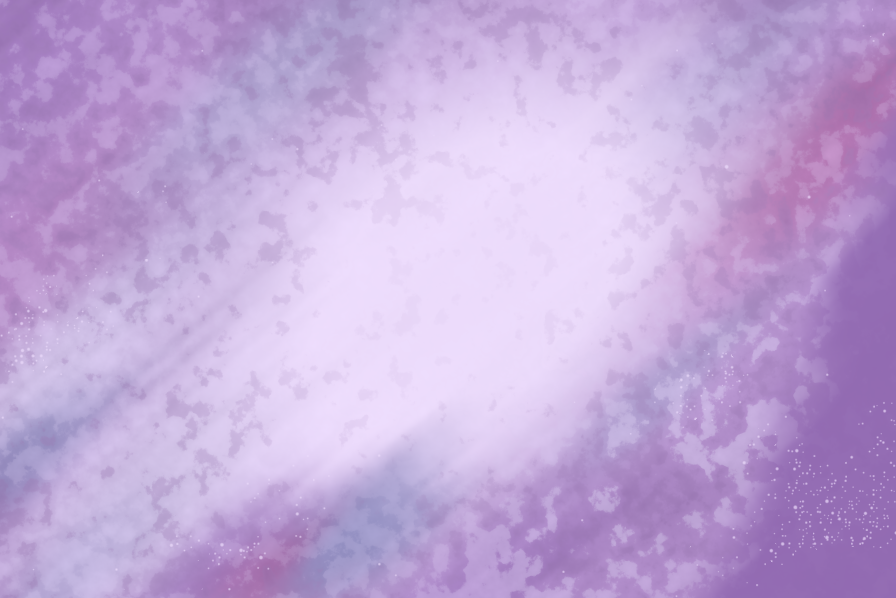
A WebGL 1 fragment shader for this background:

```glsl
precision highp float;
// Abstract lilac paint: soft diagonal brush dabs around a pale centre.
// Rotated glows with streaked ends are layered from back to front, then
// roughened by fractal noise, worn patches and clusters of white specks.

uniform vec2 u_resolution;

const vec2 STROKE = vec2(0.766, 0.643);   // brush direction
const vec3 LILAC = vec3(0.69, 0.55, 0.79);
const vec3 PURPLE = vec3(0.575, 0.42, 0.70);
const vec3 MAUVE = vec3(0.68, 0.48, 0.73);
const vec3 ROSE = vec3(0.67, 0.41, 0.65);
const vec3 SLATE = vec3(0.64, 0.61, 0.79);
const vec3 TEAL = vec3(0.53, 0.53, 0.73);
const vec3 MIST = vec3(0.81, 0.76, 0.90);
const vec3 PALE = vec3(0.925, 0.86, 0.985);

float hash(vec2 p) {
  vec3 q = fract(p.xyx * 0.1031);
  q += dot(q, q.yzx + 33.33);
  return fract((q.x + q.y) * q.z);
}

float noise(vec2 p) {
  vec2 i = floor(p), f = fract(p);
  f = f * f * (3.0 - 2.0 * f);
  return mix(mix(hash(i), hash(i + vec2(1.0, 0.0)), f.x),
             mix(hash(i + vec2(0.0, 1.0)), hash(i + 1.0), f.x), f.y);
}

float fbm(vec2 p) {
  float sum = 0.0, amp = 0.5;
  for (int i = 0; i < 5; i++) {
    sum += amp * noise(p);
    p = mat2(1.6, 1.2, -1.2, 1.6) * p + 7.3;
    amp *= 0.5;
  }
  return sum;
}

// Coordinates along and across the brush direction
vec2 brushSpace(vec2 p) {
  return vec2(dot(p, STROKE), dot(p, vec2(-STROKE.y, STROKE.x)));
}

// Soft ellipse aligned with the brush; radii run along and across it
float glow(vec2 p, vec2 centre, vec2 radii) {
  vec2 q = brushSpace(p - centre) / radii;
  return exp(-pow(dot(q, q), 1.4));
}

vec3 dab(vec3 base, vec2 p, vec2 centre, vec2 radii, vec3 colour, float amount) {
  return mix(base, colour, amount * glow(p, centre, radii));
}

// Small round specks, one per cell, kept with the given probability
float specks(vec2 p, float cells, float density, float pixel) {
  vec2 id = floor(p * cells);
  vec2 centre = 0.3 + 0.4 * vec2(hash(id + 3.1), hash(id + 17.7));
  float radius = mix(0.08, 0.28, hash(id + 41.3));
  float d = length(fract(p * cells) - centre) - radius;
  float edge = pixel * cells;
  return step(hash(id + 71.9), density) * (1.0 - smoothstep(-edge, edge, d));
}

void main() {
  float pixel = 1.0 / u_resolution.y;
  vec2 uv = gl_FragCoord.xy * pixel;
  uv.x += 0.75 - 0.5 * u_resolution.x * pixel;

  // Drag the dabs along the brush so that their ends break into bristles
  vec2 b = brushSpace(uv);
  float streak = noise(b * vec2(2.0, 16.0) + 9.0) - 0.5;
  float bristle = noise(b * vec2(4.0, 65.0) + 31.0) - 0.5;
  float cloud = fbm(uv * 7.0 + 4.0) - 0.48;
  float grain = fbm(uv * 38.0 + 13.0) - 0.48;
  vec2 p = uv + STROKE * (0.13 * streak + 0.04 * bristle) + 0.05 * cloud;

  // Upper left and top
  vec3 col = LILAC;
  col = dab(col, p, vec2(0.00, 0.98), vec2(0.28, 0.20), PURPLE, 0.55);
  col = dab(col, p, vec2(0.12, 0.61), vec2(0.38, 0.13), MAUVE, 0.75);
  col = dab(col, p, vec2(0.47, 0.87), vec2(0.34, 0.09), SLATE, 0.85);
  col = dab(col, p, vec2(0.32, 0.59), vec2(0.24, 0.06), SLATE, 0.45);
  col = dab(col, p, vec2(1.20, 0.98), vec2(0.32, 0.09), PURPLE, 0.60);

  // Pale field and its lower left reach
  col = dab(col, p, vec2(0.60, 0.46), vec2(0.72, 0.36), MIST, 0.75);
  col = dab(col, p, vec2(0.10, 0.38), vec2(0.26, 0.09), MIST, 0.85);
  col = dab(col, p, vec2(0.25, 0.17), vec2(0.30, 0.11), MIST, 0.80);
  col = dab(col, p, vec2(0.02, 0.22), vec2(0.20, 0.06), TEAL, 0.65);
  col = dab(col, p, vec2(0.12, 0.04), vec2(0.18, 0.06), SLATE, 0.55);

  // Right hand strokes and the flat corner
  col = dab(col, p, vec2(1.12, 0.80), vec2(0.32, 0.08), SLATE, 0.65);
  col = dab(col, p, vec2(1.23, 0.62), vec2(0.24, 0.11), MAUVE, 0.60);
  col = dab(col, p, vec2(1.40, 0.76), vec2(0.27, 0.09), ROSE, 0.85);
  col = dab(col, p, vec2(1.10, 0.18), vec2(0.36, 0.17), LILAC, 0.70);
  float corner = dot(p - vec2(1.19, 0.0), vec2(0.92, -0.39)) + 0.05 * cloud;
  float flatPaint = smoothstep(-0.06, 0.05, corner);
  col = mix(col, PURPLE, flatPaint);

  // Bright centre
  float core = glow(p, vec2(0.79, 0.54), vec2(0.47, 0.31));
  col = mix(col, PALE, min(1.0, 1.25 * core));

  // Lower edge strokes
  col = dab(col, p, vec2(1.10, 0.34), vec2(0.17, 0.05), SLATE, 0.60);
  col = dab(col, p, vec2(0.80, 0.02), vec2(0.28, 0.09), PURPLE, 0.60);
  col = dab(col, p, vec2(0.41, 0.08), vec2(0.20, 0.07), PURPLE, 0.70);
  col = dab(col, p, vec2(0.46, 0.03), vec2(0.13, 0.07), ROSE, 0.75);
  col = dab(col, p, vec2(0.61, 0.11), vec2(0.17, 0.075), TEAL, 0.85);

  // Worn patches, bristle marks and grain, calmer in the smooth areas
  float rough = (1.0 - 0.88 * core) * (1.0 - 0.92 * flatPaint);
  float wear = smoothstep(0.01, 0.13, grain + 0.5 * cloud);
  float scuffed = 0.22 + 0.35 * glow(uv, vec2(1.10, 0.25), vec2(0.38, 0.19));
  col = mix(col, MIST, wear * scuffed * rough);
  float scrape = smoothstep(0.08, 0.2, -grain - 0.4 * cloud);
  col = mix(col, LILAC * 0.94, 0.35 * scrape * rough);
  col += rough * (0.10 * cloud + 0.09 * grain + 0.05 * streak + 0.03 * bristle);

  // Clustered paint specks
  float spray = glow(uv, vec2(1.43, 0.13), vec2(0.20, 0.15))
              + glow(uv, vec2(1.42, 0.92), vec2(0.14, 0.06))
              + glow(uv, vec2(0.12, 0.50), vec2(0.24, 0.06))
              + glow(uv, vec2(0.34, 0.05), vec2(0.18, 0.06))
              + glow(uv, vec2(1.22, 0.39), vec2(0.14, 0.05));
  spray *= smoothstep(-0.08, 0.16, cloud);
  float dots = max(specks(uv, 95.0, 0.18 * spray, pixel),
                   specks(uv + 5.0, 170.0, 0.28 * spray, pixel));
  col = mix(col, PALE, 0.7 * dots);

  gl_FragColor = vec4(clamp(col, 0.0, 1.0), 1.0);
}
```
